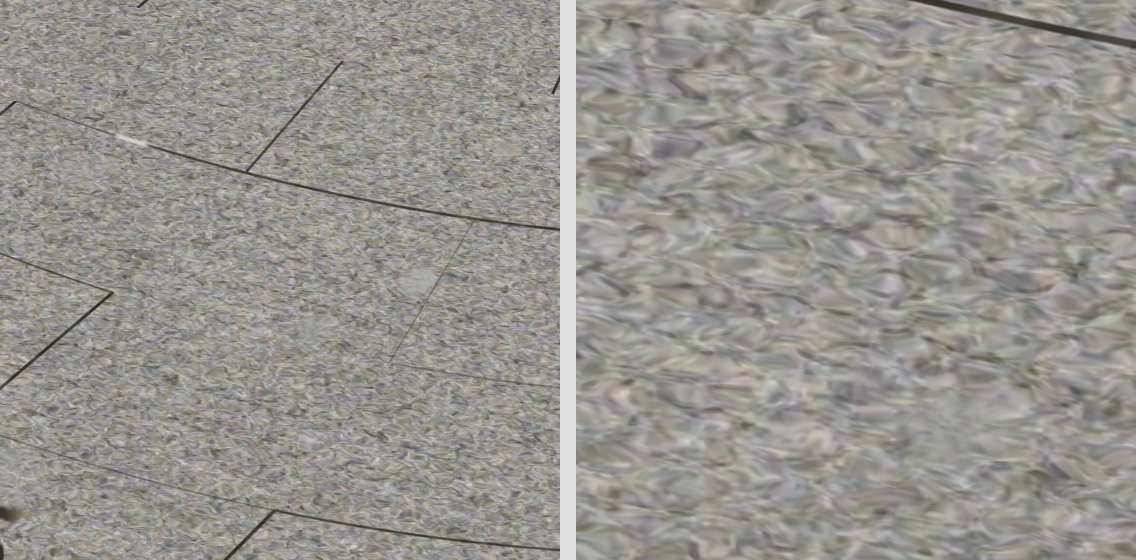
Left, the full canvas; right, a detail of the centre.
A WebGL 1 fragment shader for this texture:

```glsl
precision highp float;
// Worn granite paving in curved courses, seen at a slant, with dark joints and pale stains.
uniform vec2 u_resolution;

float hash(vec2 p) {
  return fract(sin(dot(p, vec2(127.1, 311.7))) * 43758.5453);
}

float noise(vec2 p) {
  vec2 i = floor(p), f = fract(p);
  f = f * f * (3.0 - 2.0 * f);
  return mix(mix(hash(i), hash(i + vec2(1.0, 0.0)), f.x),
             mix(hash(i + vec2(0.0, 1.0)), hash(i + vec2(1.0, 1.0)), f.x), f.y);
}

// Height of the curved joint above a course; courses widen towards the viewer.
float courseY(float row, float x) {
  float slope = 0.375 - 0.035 * step(2.5, row);
  return 1.07 - 0.2188 * row - 0.0212 * row * row - slope * x + 0.135 * x * x;
}

float stroke(float d, float halfWidth) {
  float soft = 0.0006 + 0.6 / u_resolution.y;
  return 1.0 - smoothstep(halfWidth - soft, halfWidth + soft, abs(d));
}

float courseJoint(vec2 p, float row, float halfWidth) {
  return stroke((p.y - courseY(row, p.x)) * 0.96, halfWidth);
}

// Cross joint through an anchor, fanning steeper to the right, kept inside its course.
float crossJoint(vec2 p, vec2 anchor, float row, float halfWidth) {
  float slope = 0.84 + 1.4 * anchor.x * anchor.x * anchor.x;
  float d = dot(p - anchor, normalize(vec2(slope, -1.0)));
  float inside = step(p.y, courseY(row, p.x)) * step(courseY(row + 1.0, p.x), p.y);
  return stroke(d, halfWidth) * inside;
}

// Ragged elliptical stain.
float stain(vec2 p, vec2 center, vec2 radius) {
  float d = length((p - center) / radius) + 0.5 * (noise(p * 70.0) - 0.5);
  return 1.0 - smoothstep(0.45, 1.1, d);
}

// Mineral grains, flattened by the view and finer with distance.
vec3 granite(vec2 p) {
  float depth = 1.0 - 0.2 * p.y;
  vec2 q = vec2((p.x - 0.5) / depth, 5.0 / depth);
  q.y += 0.12 * q.x;
  vec2 g = q * vec2(100.0, 185.0);
  g += 1.6 * vec2(noise(g * 0.45 + 31.0), noise(g * 0.45 + 67.0));

  float grain = noise(g) - 0.5;
  float fine = noise(g * 1.9 + 13.0) - 0.5;
  float cloud = noise(g * 0.3 + 47.0) - 0.5;
  float broad = noise(p * 5.0 + 3.0) - 0.5;
  float tone = 0.594 + 0.2 * grain + 0.15 * fine + 0.06 * cloud + 0.025 * broad;
  tone -= 0.13 * smoothstep(0.66, 0.92, noise(g * 0.8 + 91.0));
  tone += 0.08 * smoothstep(0.72, 0.95, noise(g * 1.1 + 151.0));

  float warm = noise(g * 0.6 + 211.0) - 0.5;
  float pink = noise(g * 0.7 + 307.0) - 0.5;
  return vec3(tone) + vec3(0.012, 0.0, -0.021)
       + warm * vec3(0.035, 0.015, -0.06) + pink * vec3(0.03, -0.018, 0.025);
}

void main() {
  vec2 p = gl_FragCoord.xy / u_resolution;
  vec3 color = granite(p);

  // Pale and dark stains
  vec3 pale = vec3(0.69, 0.69, 0.68);
  color = mix(color, pale, 0.7 * stain(p, vec2(0.749, 0.496), vec2(0.037, 0.027)));
  color = mix(color, pale * 0.94, 0.5 * stain(p, vec2(0.56, 0.414), vec2(0.05, 0.03)));
  color = mix(color, vec3(0.69, 0.67, 0.62), 0.55 * stain(p, vec2(0.905, 0.733), vec2(0.032, 0.02)));
  color = mix(color, pale, 0.55 * stain(p, vec2(0.673, 0.794), vec2(0.018, 0.013)));
  color = mix(color, pale, 0.35 * stain(p, vec2(0.156, 0.7), vec2(0.07, 0.035)));
  color = mix(color, pale, 0.3 * stain(p, vec2(0.02, 0.15), vec2(0.09, 0.06)));
  float dark = stain(p, vec2(0.26, 0.544), vec2(0.02, 0.008))
             + stain(p, vec2(0.471, 0.3), vec2(0.018, 0.009));
  color = mix(color, vec3(0.36, 0.37, 0.37), 0.6 * dark);

  // Long joints: crisp where open, faint where filled
  float wear = 0.75 + 0.35 * noise(p * 45.0);
  float openA = smoothstep(0.2, 0.33, p.x);
  float openC = step(0.492, p.x);
  float joint = courseJoint(p, 1.0, mix(0.0012, 0.0022, openA))
              * mix(0.6, 0.9, openA) * step(0.029, p.x);
  joint = max(joint, courseJoint(p, 2.0, 0.0015)
              * (0.8 * step(p.x, 0.204) + 0.45 * smoothstep(0.66, 0.74, p.x)));
  joint = max(joint, courseJoint(p, 3.0, mix(0.0013, 0.002, openC)) * mix(0.5, 0.88, openC));

  // Cross joints
  joint = max(joint, crossJoint(p, vec2(0.247, 0.987), -1.0, 0.0025));
  joint = max(joint, crossJoint(p, vec2(0.986, 0.831), -1.0, 0.0024));
  joint = max(joint, 0.9 * crossJoint(p, vec2(0.605, 0.883), 0.0, 0.0022));
  joint = max(joint, crossJoint(p, vec2(0.029, 0.82), 1.0, 0.0023));
  joint = max(joint, 0.4 * crossJoint(p, vec2(0.843, 0.6), 1.0, 0.0013));
  joint = max(joint, crossJoint(p, vec2(0.204, 0.48), 2.0, 0.0027));
  joint = max(joint, crossJoint(p, vec2(0.492, 0.09), 3.0, 0.003));
  color = mix(color, vec3(0.19, 0.175, 0.14), min(joint * wear, 1.0));

  // Chipped white edge on the upper joint
  float chip = courseJoint(p, 1.0, 0.0035) * smoothstep(0.2, 0.215, p.x)
             * (1.0 - smoothstep(0.255, 0.27, p.x));
  color = mix(color, vec3(0.82, 0.81, 0.77), chip);

  // Debris at the lower left
  vec3 debris = mix(vec3(0.22, 0.2, 0.17), vec3(0.52, 0.48, 0.4), smoothstep(0.0, 0.05, p.x));
  color = mix(color, debris, stain(p, vec2(0.008, 0.083), vec2(0.05, 0.015)));
  color = mix(color, vec3(0.2, 0.18, 0.15), stain(p, vec2(0.0, 0.012), vec2(0.008, 0.018)));

  gl_FragColor = vec4(clamp(color, 0.0, 1.0), 1.0);
}
```
